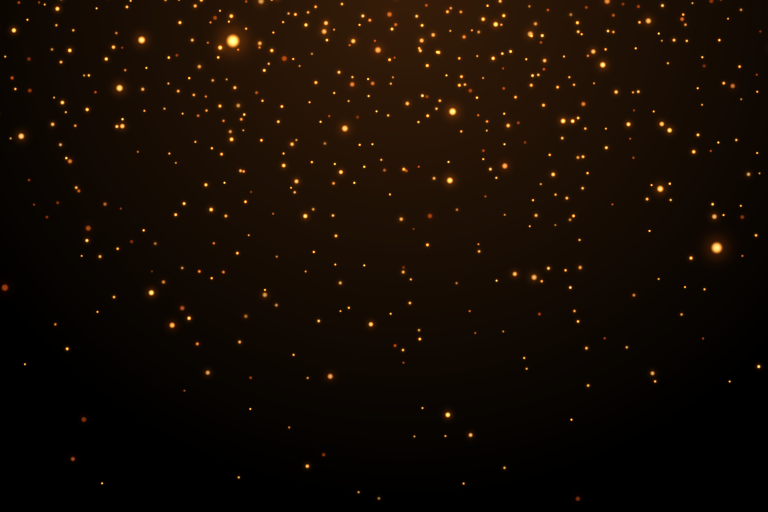
A Shadertoy shader for this background:

```glsl
// Golden sparks drifting below a warm brown glow on a black backdrop.

#define GLOW_CENTRE vec2(0.79, 1.02)
#define GLOW_RADIUS 1.0
#define GLOW_COLOR  vec3(0.215, 0.113, 0.033)
#define CREAM       vec3(1.0, 0.93, 0.68)
#define GOLD        vec3(0.96, 0.64, 0.20)
#define EMBER       vec3(0.55, 0.22, 0.04)
#define LAYERS      3
#define CELL_SIZE   0.042
#define SPARK_SIZE  0.0027
#define DENSITY     1.08
#define CLUMPING    0.65

// Three pseudo-random values in 0..1 for a cell.
vec3 hash3(vec2 p) {
    vec3 q = fract(p.xyx * vec3(0.1031, 0.1030, 0.0973));
    q += dot(q, q.yxz + 33.33);
    return fract((q.xxy + q.yzz) * q.zyx);
}

float cornerGradient(vec2 corner, vec2 offset) {
    float angle = 6.2832 * hash3(corner).x;
    return dot(vec2(cos(angle), sin(angle)), offset);
}

float gradientNoise(vec2 p) {
    vec2 i = floor(p), f = fract(p);
    vec2 u = f * f * (3.0 - 2.0 * f);
    vec2 e = vec2(1.0, 0.0);
    float low  = mix(cornerGradient(i, f), cornerGradient(i + e, f - e), u.x);
    float high = mix(cornerGradient(i + e.yx, f - e.yx),
                     cornerGradient(i + 1.0, f - 1.0), u.x);
    return mix(low, high, u.y);
}

// Sparks are crowded at the top centre and rare near the floor.
float sparkChance(vec2 p) {
    float height = pow(clamp(p.y, 0.0, 1.0), 1.7);
    float side = p.x - GLOW_CENTRE.x;
    float clump = 1.0 + CLUMPING * gradientNoise(p * 5.0);
    return DENSITY * (0.035 + height * exp(-1.2 * side * side)) * clump;
}

// A round spark with a pale core, coloured rim and soft halo.
vec3 spark(vec2 offset, float radius, float heat) {
    float d = length(offset);
    float pixel = 1.0 / iResolution.y;
    float body = 1.0 - smoothstep(radius * 0.45, radius + pixel, d);
    float core = 1.0 - smoothstep(0.0, radius, d);
    float halo = exp(-d * d / (radius * radius * 4.0));
    vec3 tint = mix(EMBER, GOLD, heat);
    return body * mix(tint, CREAM, core * heat) + 0.28 * halo * tint * tint;
}

// One jittered grid of sparks; neighbours are visited so halos stay whole.
vec3 sparkLayer(vec2 p, float size, float radius, float seed) {
    vec3 sum = vec3(0.0);
    vec2 cell = floor(p / size);
    for (int y = -1; y <= 1; y++)
    for (int x = -1; x <= 1; x++) {
        vec2 id = cell + vec2(x, y);
        vec3 place = hash3(id + seed);
        vec3 style = hash3(id + seed + 71.7);
        vec2 centre = (id + 0.05 + 0.9 * place.xy) * size;
        if (place.z > sparkChance(centre)) continue;
        float heat = smoothstep(0.08, 0.4, style.x);
        float bright = mix(0.4, 1.0, sqrt(style.z));
        float r = radius * mix(0.55, 1.15, style.y * style.y);
        sum += bright * spark(p - centre, r, heat);
    }
    return sum;
}

void mainImage(out vec4 fragColor, in vec2 fragCoord) {
    vec2 p = fragCoord / iResolution.y;

    // Backdrop
    float glow = max(0.0, 1.0 - distance(p, GLOW_CENTRE) / GLOW_RADIUS);
    vec3 color = GLOW_COLOR * glow;

    // Scattered sparks, from fine dust to large motes
    for (int i = 0; i < LAYERS; i++) {
        float scale = pow(1.55, float(i));
        color += sparkLayer(p, CELL_SIZE * scale, SPARK_SIZE * scale,
                            13.0 + 37.0 * float(i));
    }

    // Two large motes in the foreground
    color += spark(p - vec2(0.455, 0.92), 0.014, 0.95);
    color += spark(p - vec2(1.400, 0.516), 0.012, 0.8);

    fragColor = vec4(min(color, 1.0), 1.0);
}
```
